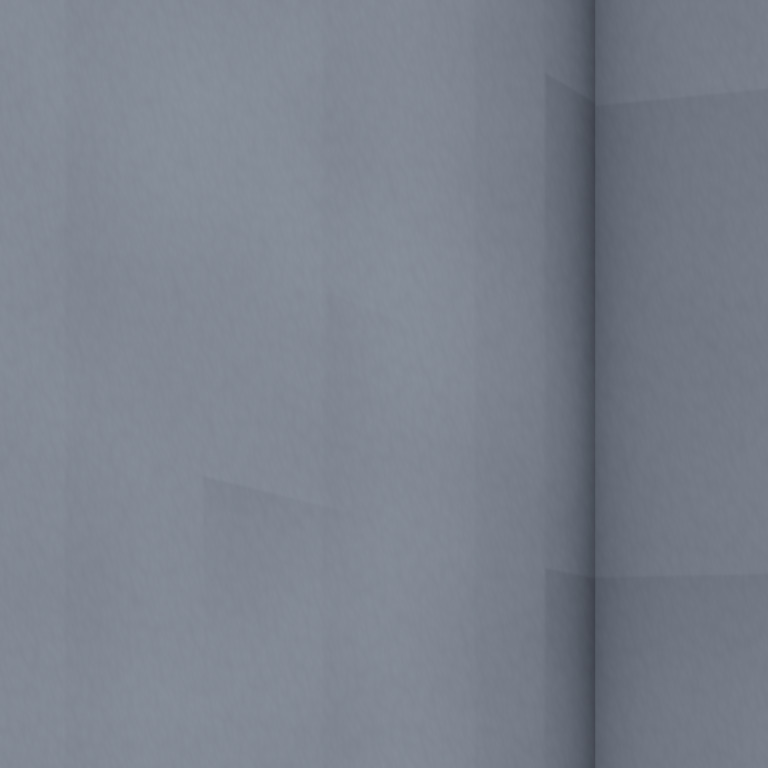
This texture is drawn by a three.js fragment shader. Its source:

```glsl
// Blue-grey brushed plaster with faint panels and a dark vertical fold right of centre.
varying vec2 vUv;

vec2 hash2(vec2 p) {
  return fract(sin(vec2(dot(p, vec2(127.1, 311.7)), dot(p, vec2(269.5, 183.3)))) * 43758.5);
}

// Distance to the nearest scattered cell point
float cellular(vec2 p) {
  vec2 cell = floor(p), f = fract(p);
  float nearest = 2.0;
  for (int y = -1; y <= 1; y++) {
    for (int x = -1; x <= 1; x++) {
      vec2 offset = vec2(float(x), float(y));
      nearest = min(nearest, length(offset + hash2(cell + offset) - f));
    }
  }
  return nearest;
}

// Soft drifting clouds from layered, warped sines
float clouds(vec2 p) {
  float sum = 0.0, weight = 0.5;
  for (int i = 0; i < 4; i++) {
    sum += weight * sin(p.x + 1.3 * sin(p.y)) * cos(p.y - 0.8 * sin(p.x));
    p = mat2(1.5, 0.9, -0.9, 1.5) * p + 1.7;
    weight *= 0.55;
  }
  return sum;
}

float step01(float edge, float x) {
  return smoothstep(edge - 0.003, edge + 0.003, x);
}

// Shade that starts at a sloping top edge and fades downward
float patchShade(vec2 p, vec2 corner, float slope, float fade) {
  float depth = corner.y + slope * (p.x - corner.x) - p.y;
  return step01(0.0, depth) * exp(-max(depth, 0.0) / fade);
}

void main() {
  vec2 p = vUv;
  float fold = 0.775;
  float d = abs(p.x - fold);
  float right = smoothstep(fold - 0.001, fold + 0.001, p.x);

  // Curved falloff into the fold, deeper on the left
  float leftTone = 1.0 - 0.13 * smoothstep(0.5, 0.71, p.x) - 0.74 * exp(-d / 0.03);
  float rightTone = 0.73 - 0.33 * exp(-d / 0.035) + 0.45 * d;
  float tone = mix(leftTone, rightTone, right);

  // Faint upright panels
  tone -= 0.035 * step01(0.085, p.x) * (1.0 - smoothstep(0.09, 0.22, p.x));
  tone -= 0.03 * step01(0.42, p.x) * (1.0 - smoothstep(0.42, 0.52, p.x));
  tone -= 0.035 * step01(0.618, p.x) * (1.0 - right);
  tone -= 0.03 * step01(0.708, p.x) * (1.0 - right);

  // Sloping patches on the left face, beside the fold, and on the right face
  float leftPatch = step01(0.265, p.x) * (1.0 - smoothstep(0.3, 0.54, p.x));
  tone -= 0.09 * leftPatch * patchShade(p, vec2(0.265, 0.38), -0.25, 0.09);
  float middlePatch = step01(0.425, p.x) * (1.0 - smoothstep(0.44, 0.56, p.x));
  tone -= 0.04 * middlePatch * patchShade(p, vec2(0.425, 0.62), -0.4, 0.12);
  float foldPatch = step01(0.71, p.x) * (1.0 - right);
  tone -= 0.11 * foldPatch * patchShade(p, vec2(0.71, 0.905), -0.6, 0.25);
  tone -= 0.11 * foldPatch * patchShade(p, vec2(0.71, 0.26), -0.2, 0.2);
  tone -= 0.10 * right * patchShade(p, vec2(fold, 0.862), 0.1, 0.22);
  tone -= 0.09 * right * patchShade(p, vec2(fold, 0.248), 0.02, 0.13);

  // Broad mottling and a light diagonal drift
  tone += 0.045 * clouds(p * vec2(9.0, 8.0) + 2.0);
  tone += 0.04 * exp(-pow((p.y + 0.8 * p.x - 1.02) / 0.14, 2.0)) * (1.0 - right);

  // Fine slanted fibres
  vec2 fibre = vec2(p.x + 0.25 * p.y, p.y);
  tone += 0.05 * (0.45 - cellular(fibre * vec2(150.0, 60.0)));
  tone += 0.04 * (0.45 - cellular(fibre * vec2(70.0, 38.0) + 9.0));

  vec3 colour = mix(vec3(0.25, 0.27, 0.31), vec3(0.51, 0.54, 0.585), tone);
  gl_FragColor = vec4(colour, 1.0);
}
```
